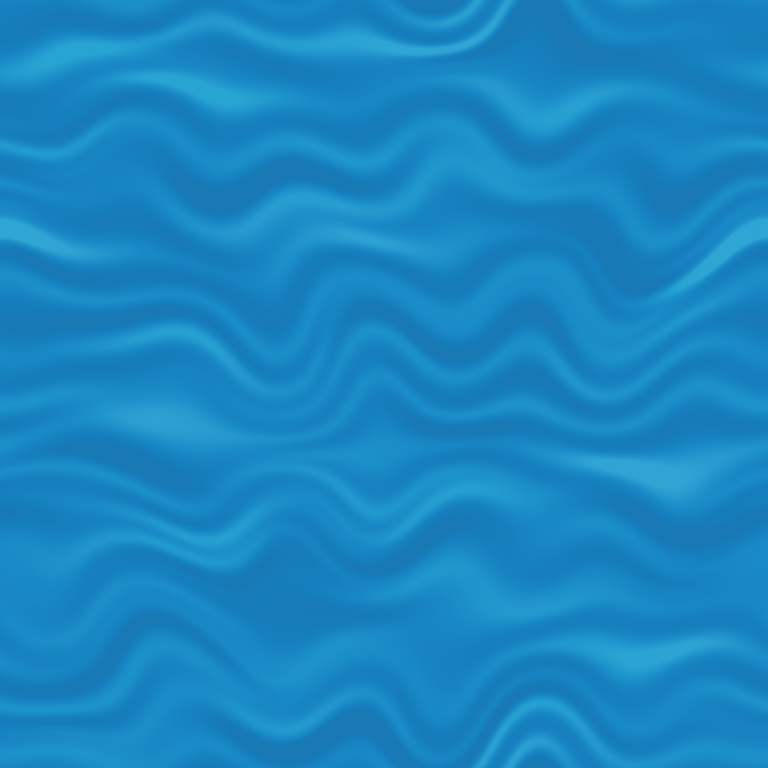
A WebGL 2 fragment shader for this texture:

```glsl
#version 300 es
precision highp float;

uniform vec2 u_resolution;
out vec4 fragColor;

const float TAU = 6.28319;
const int WAVES = 10;

// Colour as a quadratic in the light level
const vec3 WATER_MID = vec3(0.092, 0.522, 0.761);
const vec3 WATER_LIFT = vec3(0.012, 0.040, 0.030);
const vec3 WATER_GLOW = vec3(0.008, 0.007, 0.000);
const vec3 HAZE_TINT = vec3(0.030, 0.002, 0.004);
const vec2 LIGHT_RANGE = vec2(-1.8, 2.2);

// Whole-number frequency ranges keep every layer periodic
const vec2 BAND_LOW = vec2(-2.0, 5.0);
const vec2 BAND_HIGH = vec2(2.0, 18.0);
const vec2 FINE_LOW = vec2(-2.0, 17.0);
const vec2 FINE_HIGH = vec2(2.0, 29.0);
const vec2 BROAD_LOW = vec2(-2.0, 1.0);
const vec2 BROAD_HIGH = vec2(2.0, 4.0);
const vec2 SWELL_LOW = vec2(2.0, -3.0);
const vec2 SWELL_HIGH = vec2(5.0, 3.0);

const float BAND_GAIN = 0.86;
const float FINE_GAIN = 0.40;
const float BROAD_GAIN = 0.42;
const vec2 SWELL_SIZE = vec2(0.022, 0.023);

float hash(float n) {
    return fract(sin(n * 127.1 + 3.7) * 4375.85);
}

// Layered sines with unit variance; frequencies spread over low..high
float layeredWaves(vec2 p, vec2 low, vec2 high, float seed) {
    float total = 0.0;
    for (int i = 0; i < WAVES; i++) {
        float n = float(i) + seed * 31.0;
        float rank = (float(i) + 0.5) / float(WAVES);
        vec2 pick = vec2(hash(n), rank);
        vec2 frequency = floor(mix(low, high + 1.0, pick));
        total += sin(TAU * (dot(frequency, p) + hash(n + 0.5)));
    }
    return total * sqrt(2.0 / float(WAVES));
}

void main() {
    vec2 uv = gl_FragCoord.xy / u_resolution;

    // Rolling swell bends the horizontal bands
    vec2 swell = vec2(layeredWaves(uv, BROAD_LOW, BROAD_HIGH, 1.0),
                      layeredWaves(uv, SWELL_LOW, SWELL_HIGH, 2.0));
    vec2 p = uv + SWELL_SIZE * swell;

    // Broad light, streaked bands and patches of fine ripples
    float broad = layeredWaves(p, BROAD_LOW, BROAD_HIGH, 3.0);
    float bands = layeredWaves(p, BAND_LOW, BAND_HIGH, 4.0);
    float fine = layeredWaves(p, FINE_LOW, FINE_HIGH, 5.0);
    float patches = smoothstep(-0.6, 1.4, layeredWaves(p, BROAD_LOW, BROAD_HIGH, 6.0));
    float light = BAND_GAIN * bands + BROAD_GAIN * broad + FINE_GAIN * patches * fine;
    light = clamp(light, LIGHT_RANGE.x, LIGHT_RANGE.y);

    // Water colour, with a pale haze on some crests
    vec3 color = WATER_MID + WATER_LIFT * light + WATER_GLOW * light * light;
    float haze = smoothstep(0.4, 2.0, light) * smoothstep(-0.5, 1.5, swell.x);
    color += HAZE_TINT * haze;

    fragColor = vec4(color, 1.0);
}
```
